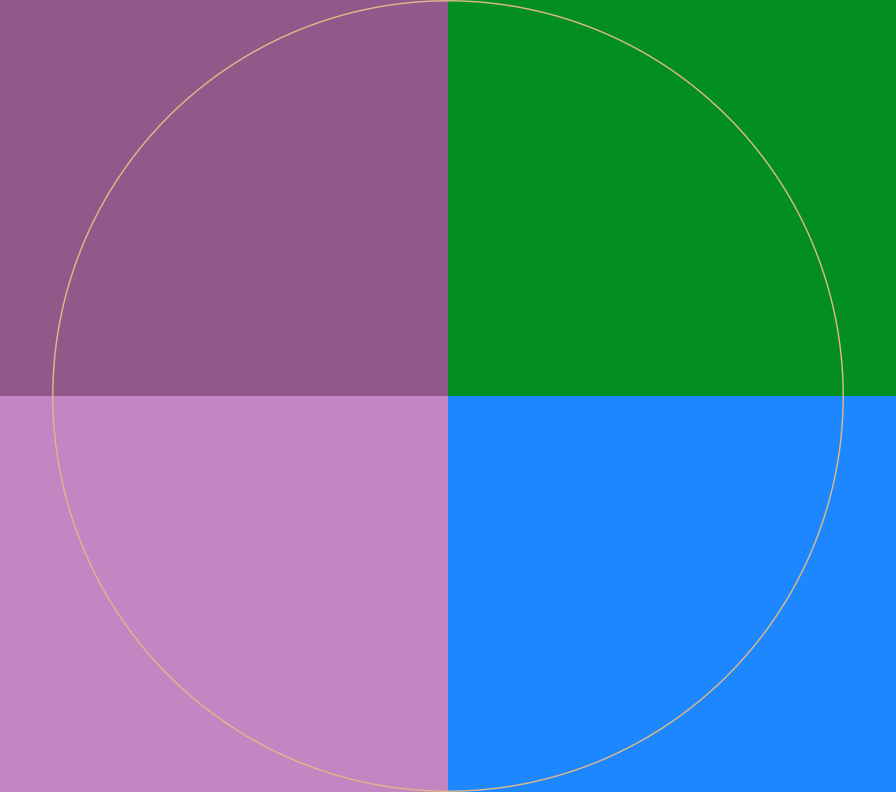
This background is drawn by a WebGL 1 fragment shader. Its source:

```glsl
precision highp float;
// Four flat colour quadrants meeting at the canvas centre, crossed by a
// thin tan ring that touches the top and bottom edges. The quadrants are
// blended by smoothed half-planes; the ring is a circle distance function.

uniform vec2 u_resolution;

#define PLUM vec3(0.57, 0.35, 0.54)
#define ORCHID vec3(0.77, 0.52, 0.76)
#define GREEN vec3(0.01, 0.56, 0.12)
#define BLUE vec3(0.11, 0.53, 1.00)
#define TAN vec3(0.87, 0.72, 0.53)
#define RING_RADIUS 0.499
#define RING_WIDTH 0.0018

// Coverage of the region where the signed distance is negative.
float coverage(float signedDistance, float pixel) {
  return clamp(0.5 - signedDistance / pixel, 0.0, 1.0);
}

void main() {
  // Centred coordinates, in units of the canvas height.
  float pixel = 1.0 / u_resolution.y;
  vec2 p = (gl_FragCoord.xy - 0.5 * u_resolution) * pixel;

  // Quadrants
  float right = coverage(-p.x, pixel);
  float top = coverage(-p.y, pixel);
  vec3 lowerHalf = mix(ORCHID, BLUE, right);
  vec3 upperHalf = mix(PLUM, GREEN, right);
  vec3 color = mix(lowerHalf, upperHalf, top);

  // Ring, fading with its width when thinner than a pixel
  float fromRing = abs(length(p) - RING_RADIUS);
  float halfWidth = 0.5 * max(RING_WIDTH, pixel);
  float strength = min(RING_WIDTH / pixel, 1.0);
  color = mix(color, TAN, strength * coverage(fromRing - halfWidth, pixel));

  gl_FragColor = vec4(color, 1.0);
}
```
